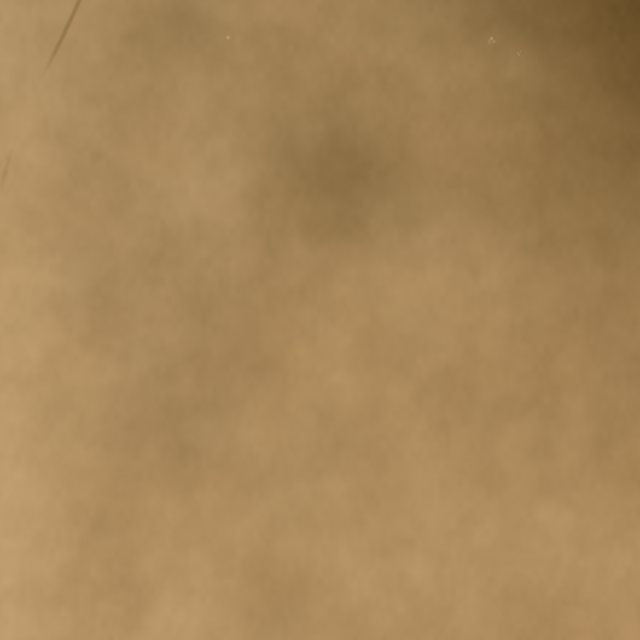
Give the GLSL for this texture, as a Shadertoy shader.

```glsl
// Soft tan mottled surface with a shaded corner, a thin crease and a few pale specks.
#define DEEP_TAN vec3(0.51, 0.40, 0.24)
#define LIGHT_TAN vec3(0.72, 0.59, 0.41)
#define WARM_TINT vec3(0.016, 0.0, -0.008)
#define CLOUD_SCALE 6.0
#define CLOUD_CONTRAST 0.56
#define MOTTLE_SCALE 25.0
#define MOTTLE_CONTRAST 0.25
#define GRAIN_SCALE 110.0
#define GRAIN_CONTRAST 0.065
#define CORNER_SHADE 1.05
#define CREASE_DEPTH 0.42
#define SPECK_GLOW 0.6

float hash(vec2 p) {
    return fract(sin(dot(p, vec2(127.1, 311.7))) * 43758.5453);
}

float valueNoise(vec2 p) {
    vec2 cell = floor(p), f = fract(p);
    f = f * f * f * (f * (f * 6.0 - 15.0) + 10.0);
    float low = mix(hash(cell), hash(cell + vec2(1, 0)), f.x);
    float high = mix(hash(cell + vec2(0, 1)), hash(cell + vec2(1, 1)), f.x);
    return mix(low, high, f.y);
}

// Layered noise centred on zero; each octave is turned to hide the lattice
float clouds(vec2 p) {
    const mat2 turn = mat2(0.8, 0.6, -0.6, 0.8);
    float sum = 0.0, weight = 0.5;
    for (int i = 0; i < 4; i++) {
        sum += weight * (valueNoise(p) - 0.5);
        p = turn * p * 2.03 + 17.3;
        weight *= 0.5;
    }
    return sum;
}

float softSpot(vec2 p, vec2 centre, vec2 radius) {
    vec2 d = (p - centre) / radius;
    return exp(-dot(d, d));
}

// Broad light: brighter to the left and below, dark in the upper right
float lighting(vec2 p) {
    float tone = 0.87 - 0.22 * p.y - 0.13 * p.x;
    tone += 0.24 * smoothstep(0.22, 0.0, p.x);
    tone += 0.14 * softSpot(p, vec2(0.0, 0.0), vec2(0.35, 0.25));
    tone -= CORNER_SHADE * softSpot(p, vec2(1.06, 1.0), vec2(0.24, 0.29));
    tone -= 0.32 * softSpot(p, vec2(0.76, 1.04), vec2(0.20, 0.13));
    tone -= 0.30 * softSpot(p, vec2(0.55, 0.73), vec2(0.13, 0.11));
    tone -= 0.18 * softSpot(p, vec2(0.96, 0.66), vec2(0.14, 0.10));
    tone -= 0.16 * softSpot(p, vec2(0.80, 0.42), vec2(0.14, 0.10));
    tone -= 0.14 * softSpot(p, vec2(0.36, 0.11), vec2(0.13, 0.07));
    tone += 0.10 * softSpot(p, vec2(0.64, 0.55), vec2(0.12, 0.10));
    return tone;
}

// Slightly bowed thin line that fades away down the left side
float crease(vec2 p) {
    float down = 1.0 - p.y;
    float x = 0.124 - 0.42 * down - 0.06 * sin(down * 11.0) * down;
    float line = smoothstep(0.0055, 0.0005, abs(p.x - x) * 0.91);
    float fade = smoothstep(0.13, 0.06, down) + 0.5 * softSpot(p, vec2(0.005, 0.735), vec2(0.03));
    return line * fade;
}

// Tiny uneven specks, broken up by noise
float specks(vec2 p) {
    vec3 spots[3] = vec3[3](vec3(0.768, 0.935, 0.0085), vec3(0.811, 0.917, 0.0045),
                            vec3(0.356, 0.940, 0.0050));
    float glow = 0.0;
    for (int i = 0; i < 3; i++) {
        vec2 d = (p - spots[i].xy) / spots[i].z;
        float r = length(d * vec2(1.2, 1.0)) + 0.9 * (valueNoise(d * 1.7 + float(i) * 9.0) - 0.5);
        float blot = smoothstep(1.0, 0.3, r);
        glow += blot * smoothstep(0.1, 0.9, valueNoise(d * 1.6 + 31.0 + float(i)));
    }
    return glow;
}

void mainImage(out vec4 fragColor, in vec2 fragCoord) {
    vec2 p = fragCoord / iResolution.xy;

    // Cloudy blotches leaning to the right, then finer mottling and faint upright grain
    vec2 leaning = mat2(0.85, 0.53, -0.53, 0.85) * p * vec2(1.0, 0.9);
    float tone = lighting(p);
    tone += CLOUD_CONTRAST * clouds(leaning * CLOUD_SCALE + 3.7);
    tone += MOTTLE_CONTRAST * clouds(leaning * MOTTLE_SCALE + 41.0);
    tone += GRAIN_CONTRAST * (valueNoise(p * GRAIN_SCALE * vec2(1.0, 0.6)) - 0.5);

    tone -= CREASE_DEPTH * crease(p);
    tone += SPECK_GLOW * specks(p);

    // Warmer below, cooler toward the upper left
    float warmth = 0.3 - 0.6 * p.y + 0.5 * p.x + 0.9 * clouds(p * 9.0 + 80.0);
    vec3 color = mix(DEEP_TAN, LIGHT_TAN, tone) + WARM_TINT * warmth;
    fragColor = vec4(clamp(color, 0.0, 1.0), 1.0);
}
```
